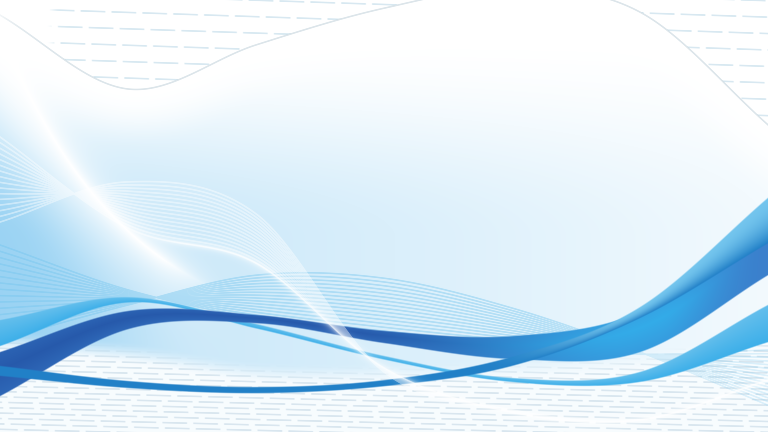
This background is drawn by a WebGL 1 fragment shader. Its source:

```glsl
precision highp float;
// Pale blue backdrop with sweeping glossy ribbons, fine line meshes and a white glow.
uniform vec2 u_resolution;

const float ASPECT = 16.0 / 9.0;
const vec3 WHITE = vec3(1.0);
const vec3 NAVY = vec3(0.15, 0.35, 0.67);
const vec3 ROYAL = vec3(0.23, 0.50, 0.80);
const vec3 AZURE = vec3(0.13, 0.50, 0.78);
const vec3 CYAN = vec3(0.20, 0.67, 0.91);
const vec3 SKY = vec3(0.45, 0.77, 0.93);

float hash(float n) {
  n = fract(n * 0.1031);
  n *= n + 33.33;
  return fract(n * (n + n));
}

// Catmull-Rom weights at distances t from the knots
vec4 knotWeights(vec4 t) {
  t = abs(t);
  vec4 inner = (1.5 * t - 2.5) * t * t + 1.0;
  vec4 outer = ((-0.5 * t + 2.5) * t - 4.0) * t + 2.0;
  return mix(mix(inner, outer, step(1.0, t)), vec4(0.0), step(2.0, t));
}

// Spline through seven evenly spaced depths, extended linearly at both ends
float spline(float x, vec4 a, vec3 b) {
  float t = x * 6.0;
  vec4 w0 = knotWeights(t - vec4(0.0, 1.0, 2.0, 3.0));
  vec4 w1 = knotWeights(t - vec4(4.0, 5.0, 6.0, 7.0));
  float before = knotWeights(vec4(t + 1.0)).x;
  return dot(w0, a) + dot(w1, vec4(b, 2.0 * b.z - b.y)) + before * (2.0 * a.x - a.y);
}

// Returns depth below the top edge and slope
vec2 curve(float x, vec4 a, vec3 b) {
  const float STEP = 0.002;
  float y = spline(x, a, b);
  return vec2(y, (spline(x + STEP, a, b) - y) / (STEP * ASPECT));
}

// Signed distance from a curve, positive below it
float below(float y, vec2 c) {
  return (y - c.x) / sqrt(1.0 + c.y * c.y);
}

float stroke(float d, float width, float px) {
  return (1.0 - smoothstep(0.5 * width, 0.5 * width + px, abs(d))) * min(1.0, width / px);
}

// Lines blended between two boundary curves
float mesh(float y, vec2 first, vec2 last, float width, float px) {
  float ink = 0.0;
  for (int i = 0; i < 16; i++) {
    float d = below(y, mix(first, last, float(i) / 15.0));
    ink = max(ink, stroke(d, width, px));
  }
  return ink;
}

// Nearly level rows of broken hairlines
float dashes(vec2 p, float spacing, float slope, float px) {
  float row = (p.y - slope * p.x) / spacing;
  float gap = fract(p.x * 14.0 + hash(floor(row) + 40.0));
  float dash = smoothstep(0.0, 0.06, gap) * (1.0 - smoothstep(0.8, 0.86, gap));
  return stroke((fract(row) - 0.5) * spacing, 0.0016, px) * dash;
}

// x: coverage, y: position from the upper to the lower edge
vec2 ribbon(float y, vec2 top, vec2 bottom, float px) {
  float cover = smoothstep(-px, px, below(y, top)) * smoothstep(-px, px, -below(y, bottom));
  return vec2(cover, clamp((y - top.x) / max(bottom.x - top.x, 0.001), 0.0, 1.0));
}

void main() {
  vec2 uv = gl_FragCoord.xy / u_resolution;
  float px = 1.0 / u_resolution.y;
  float x = uv.x, y = 1.0 - uv.y;
  vec2 p = vec2(x * ASPECT, y);

  // Tinted field under the large outline
  float outline = below(y, curve(x, vec4(0.035, 0.206, 0.104, 0.019), vec3(-0.028, 0.028, 0.289)));
  float tint = 0.25 * smoothstep(0.08, 0.55, y) * (1.0 - 0.8 * x) * smoothstep(0.0, 0.14, outline);
  float decay = exp(-p.x / 0.3);
  float sweep = below(y, vec2(0.07 + 0.74 * (1.0 - decay), 2.47 * decay));
  tint += 0.15 * smoothstep(0.02, 0.16, sweep) * (1.0 - smoothstep(0.02, 0.28, x));

  // Pale floor
  float ground = spline(x, vec4(0.80, 0.83, 0.875, 0.88), vec3(0.87, 0.85, 0.80));
  float lower = smoothstep(-0.04, 0.015, y - ground);
  tint = mix(tint, 0.03, lower);
  vec3 color = WHITE - tint * vec3(1.0, 0.44, 0.12);

  // Broken hairlines and outline
  float corner = smoothstep(0.0, px, -outline) * smoothstep(0.06, 0.08, x);
  color = mix(color, vec3(0.72, 0.84, 0.90), 0.8 * corner * dashes(p, 0.038, 0.033, px));
  color = mix(color, vec3(0.62, 0.74, 0.82), 0.5 * lower * dashes(p, 0.0125, 0.025, px));
  color = mix(color, vec3(0.65, 0.74, 0.79), 0.6 * stroke(outline, 0.0015, px));

  // White sweep on the left
  float softness = sweep > 0.0 ? 0.045 : 0.03;
  color = mix(color, WHITE, exp(-abs(sweep) / softness) * (1.0 - smoothstep(0.2, 0.31, x)));

  // Blue mesh
  vec2 dome = curve(x, vec4(0.787, 0.706, 0.637, 0.644), vec3(0.713, 0.815, 0.938));
  vec2 base = curve(x, vec4(0.567, 0.671, 0.736, 0.775), vec3(0.80, 0.82, 0.81));
  color = mix(color, SKY, mix(0.65, 0.35, smoothstep(0.7, 0.85, x)) * mesh(y, dome, base, 0.0015, px));

  // Light ribbon behind
  vec2 top = curve(x, vec4(0.741, 0.688, 0.75, 0.824), vec3(0.875, 0.861, 0.706));
  vec2 bottom = curve(x, vec4(0.801, 0.70, 0.76, 0.832), vec3(0.884, 0.884, 0.792));
  vec2 band = ribbon(y, top, bottom, px);
  color = mix(color, mix(SKY, CYAN, 0.25 + 0.6 * band.y), band.x);

  // Broad dark ribbon
  top = curve(x, vec4(0.815, 0.72, 0.729, 0.766), vec3(0.778, 0.722, 0.521));
  bottom = curve(x, vec4(0.917, 0.762, 0.748, 0.794), vec3(0.831, 0.815, 0.637));
  band = ribbon(y, top, bottom, px);
  vec3 body = mix(NAVY, CYAN, smoothstep(0.45, 0.83, x));
  body = mix(body, ROYAL, smoothstep(0.86, 1.0, x));
  color = mix(color, mix(body, ROYAL, 0.6 * abs(band.y - 0.4)), band.x);

  // Slim ribbon widening to the right
  top = curve(x, vec4(0.847, 0.882, 0.896, 0.88), vec3(0.826, 0.711, 0.458));
  bottom = curve(x, vec4(0.87, 0.898, 0.91, 0.894), vec3(0.847, 0.736, 0.563));
  band = ribbon(y, top, bottom, px);
  body = mix(AZURE, mix(SKY, AZURE, band.y * band.y), smoothstep(0.62, 0.85, x));
  color = mix(color, body, band.x);

  // White mesh and its bright edge
  vec2 arch = curve(x, vec4(0.514, 0.421, 0.495, 0.861), vec3(0.949, 0.972, 0.88));
  vec2 rim = curve(x, vec4(0.317, 0.528, 0.609, 0.852), vec3(0.954, 0.972, 0.88));
  color = mix(color, WHITE, 0.6 * mesh(y, arch, rim, 0.0016, px));
  float shine = exp(-abs(below(y, rim)) / 0.006) * smoothstep(0.15, 0.25, x);
  color = mix(color, WHITE, 0.75 * shine);

  gl_FragColor = vec4(color, 1.0);
}
```
